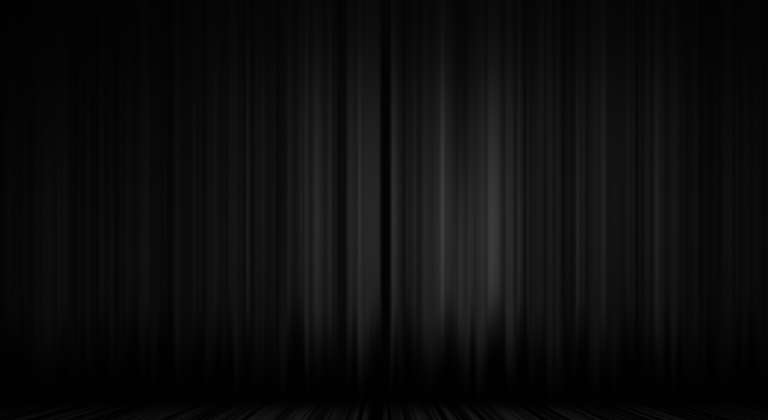
Write a Shadertoy shader that draws this background.

```glsl
#define GAP_X 0.502
#define GAP_WIDTH 0.0070
#define HEM_Y 0.085
#define HEM_VARIATION 0.12
#define FOLD_DENSITY 58.0
#define FOLD_CONTRAST 2.5
#define FLOOR_TOP 0.050
#define FLOOR_HORIZON 0.24
#define BOARD_DENSITY 30.0
#define FLOOR_LIGHT 0.10
#define EXPOSURE 1.0

float hash(float n) {
    return fract(sin(n * 127.1 + 3.7) * 4375.85);
}

float noise(float x) {
    float cell = floor(x);
    float t = fract(x);
    return mix(hash(cell), hash(cell + 1.0), t * t * (3.0 - 2.0 * t));
}

// Noise over the cloth, changing slowly with height
float clothNoise(float x, float y) {
    float level = floor(y);
    float t = smoothstep(0.0, 1.0, fract(y));
    float lower = noise(x + level * 57.0);
    float upper = noise(x + (level + 1.0) * 57.0);
    return mix(lower, upper, t);
}

// Soft elliptical pool of light
float pool(vec2 p, vec2 centre, vec2 radius) {
    vec2 d = (p - centre) / radius;
    return exp(-dot(d, d));
}

// Narrow vertical ridge, fading away from its middle
float ridge(vec2 p, float x, float y, float width) {
    return pool(p, vec2(x, y), vec2(width, 0.36));
}

// Vertical pleats: continuous folds with finer streaks that come and go
float pleats(vec2 p) {
    float sum = 0.0;
    float weight = 0.24;
    float density = FOLD_DENSITY;
    for (int i = 0; i < 4; i++) {
        float layer = float(i);
        float x = p.x * density + layer * 31.0;
        float streak = clothNoise(x + 400.0, p.y * 1.3 + 0.2);
        sum += weight * (mix(noise(x), streak, 0.25) - 0.5);
        weight *= 1.06;
        density *= 1.65;
    }
    return sum;
}

// Light falling on the cloth before folding
float stageLight(vec2 p) {
    float light = 0.072 * pool(p, vec2(0.56, 0.52), vec2(0.38, 0.62));
    light += 0.075 * pool(p, vec2(0.60, 0.42), vec2(0.11, 0.34));
    light += 0.030 * pool(p, vec2(0.43, 0.45), vec2(0.08, 0.36));
    light += 0.024 * pool(p, vec2(0.77, 0.54), vec2(0.10, 0.42));
    light += 0.026 * pool(p, vec2(0.14, 0.36), vec2(0.18, 0.32));
    light += 0.022 * pool(p, vec2(0.94, 0.42), vec2(0.10, 0.40));
    return light;
}

// Prominent lit folds
float brightFolds(vec2 p) {
    float light = 0.055 * ridge(p, 0.640, 0.42, 0.010);
    light += 0.055 * ridge(p, 0.577, 0.55, 0.005);
    light += 0.055 * ridge(p, 0.752, 0.45, 0.003);
    light += 0.045 * ridge(p, 0.514, 0.50, 0.005);
    light += 0.040 * ridge(p, 0.412, 0.45, 0.005);
    light += 0.035 * ridge(p, 0.855, 0.45, 0.004);
    light += 0.035 * ridge(p, 0.323, 0.45, 0.003);
    return light;
}

float curtain(vec2 p) {
    float folds = clamp(0.98 + FOLD_CONTRAST * pleats(p), 0.18, 1.75);
    float light = stageLight(p) * folds + brightFolds(p);

    // Shadowed valleys beside the lit folds
    light *= 1.0 - 0.55 * ridge(p, 0.602, 0.90, 0.012);
    light *= 1.0 - 0.40 * ridge(p, 0.708, 0.45, 0.008);
    light *= 1.0 - 0.45 * ridge(p, 0.368, 0.60, 0.006);

    // Opening between the two halves
    float gap = exp(-pow(abs(p.x - GAP_X) / GAP_WIDTH, 4.0));
    light *= 1.0 - 0.92 * gap * (1.0 - 0.5 * smoothstep(0.82, 1.0, p.y));

    // Uneven lower hem and dim upper edge
    float hem = HEM_Y + HEM_VARIATION * (noise(p.x * 130.0) - 0.5);
    light *= smoothstep(hem - 0.02, hem + 0.20, p.y);
    return light * (1.0 - 0.30 * smoothstep(0.70, 1.0, p.y));
}

// Boards fanning out from a point above the floor
float boards(vec2 p) {
    float lane = (p.x - 0.5) / max(FLOOR_HORIZON - p.y, 0.02);
    float grain = 0.5 * noise(lane * BOARD_DENSITY + 180.0);
    grain += 0.5 * noise(lane * BOARD_DENSITY * 2.3 + 340.0);
    float fade = 1.0 - smoothstep(0.0, FLOOR_TOP, p.y);
    float spread = 0.3 + 0.7 * pool(p, vec2(0.52, 0.0), vec2(0.38, 1.0));
    return FLOOR_LIGHT * smoothstep(0.15, 0.9, grain) * fade * spread;
}

void mainImage(out vec4 fragColor, in vec2 fragCoord) {
    vec2 p = fragCoord / iResolution.xy;
    float light = 0.004 + curtain(p) + boards(p);
    fragColor = vec4(vec3(light * EXPOSURE), 1.0);
}
```
